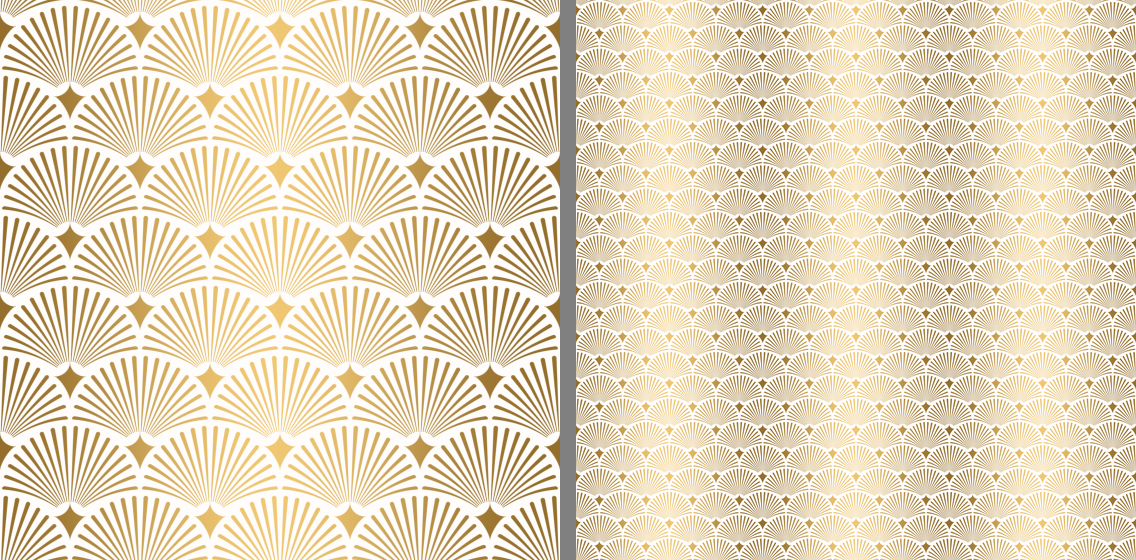
Left: one tile. Right: repeated 3 by 3.
This pattern is drawn by a WebGL 1 fragment shader. Its source:

```glsl
precision highp float;

// Art deco scallops: golden fans of tapered rays, each rising from a small star.
// Two lattices, half a cell apart, carry one fan and star per cell; each shape is
// a distance function, tinted by a gold sheen that wraps across the canvas.

uniform vec2 u_resolution;

const float TAU = 6.2831853;
const float REPEATS = 4.0;                  // cells across and down
const int RAYS_PER_SIDE = 9;
const float RAY_STEP = TAU / 36.0;          // angle between ray tips
const vec2 APEX = vec2(0.0, 0.80);          // where the rays converge in a cell

const vec3 PAPER = vec3(0.995, 0.993, 0.988);
const vec3 DARK_GOLD = vec3(0.58, 0.43, 0.17);
const vec3 LIGHT_GOLD = vec3(0.94, 0.78, 0.45);

// One ray; polar is (radius, angle from vertical) about the apex.
float rayDistance(vec2 polar, float index) {
  float tipAngle = RAY_STEP * index;
  vec2 tip = vec2(0.0, 0.174) + 0.486 * vec2(sin(tipAngle), cos(tipAngle));
  float reach = length(tip);
  float along = polar.x / reach;

  // Outer rays bend upright towards the apex.
  float bend = 0.035 * index;
  float angle = atan(tip.x, tip.y) * (1.0 - bend * (1.0 - along));
  float across = polar.x * (polar.y - angle);

  // The width grows from a thin root to a rounded tip.
  float root = 0.12;
  float tipWidth = mix(0.0168, 0.0128, index / float(RAYS_PER_SIDE));
  float growth = clamp((polar.x - root) / (reach - root), 0.0, 1.0);
  float halfWidth = mix(0.0018, tipWidth, growth);
  float pastCap = max(polar.x - (reach - tipWidth), 0.0);
  return max(length(vec2(across, pastCap)) - halfWidth, root - polar.x);
}

float fanDistance(vec2 p) {
  vec2 polar = vec2(length(p), atan(abs(p.x), p.y));
  float d = 1.0;
  for (int i = 0; i < RAYS_PER_SIDE; i++) {
    d = min(d, rayDistance(polar, float(i) + 0.5));
  }
  return d;
}

// Concave edge of a star arm: the other coordinate at a given fraction.
float armEdge(float fraction, float power) {
  return pow(max(1.0 - pow(fraction, power), 0.0), 1.0 / power);
}

// Four-pointed star with a short upper arm and a long lower arm.
float starDistance(vec2 p) {
  p.y -= 0.010;
  bool upper = p.y > 0.0;
  vec2 size = vec2(0.109, upper ? 0.101 : 0.166);
  float power = upper ? 0.58 : 0.76;
  vec2 q = abs(p);
  vec2 gap = q - size * vec2(armEdge(min(q.y / size.y, 1.0), power),
                             armEdge(min(q.x / size.x, 1.0), power));
  float d = sign(gap.x) * abs(gap.x * gap.y) / max(length(gap), 1e-5);
  return max(d, max(q.x - size.x, q.y - size.y));
}

// Fan and star repeated on one lattice.
float motifDistance(vec2 p, vec2 shift) {
  vec2 margin = vec2(0.5, 0.2);
  vec2 local = fract(p - APEX - shift + margin) - margin;
  return min(fanDistance(local), starDistance(local));
}

// Horizontal sheen, brightest near the middle and equal at both edges.
vec3 goldSheen(float x) {
  float light = 0.5 + 0.5 * cos(TAU * (x - 0.48));
  return mix(DARK_GOLD, LIGHT_GOLD, light);
}

void main() {
  vec2 uv = gl_FragCoord.xy / u_resolution;
  vec2 p = uv * REPEATS;
  float d = min(motifDistance(p, vec2(0.0)), motifDistance(p, vec2(0.5)));

  float soft = 0.8 * REPEATS / min(u_resolution.x, u_resolution.y);
  float ink = 1.0 - smoothstep(-soft, soft, d);
  gl_FragColor = vec4(mix(PAPER, goldSheen(uv.x), ink), 1.0);
}
```
